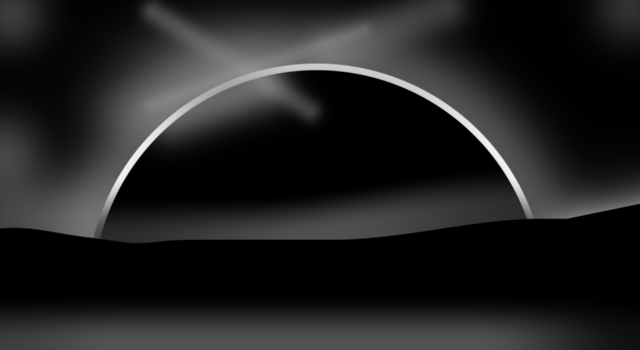
This background is drawn by a WebGL 2 fragment shader. Its source:

```glsl
#version 300 es
precision highp float;
// A pale arch rises behind a dark, rolling horizon under a misty grey sky.
// The mist is a sum of Gaussian glows and soft streaks, split by the arch;
// lengths are measured in canvas heights.
uniform vec2 u_resolution;
out vec4 fragColor;

float sq(float v) { return v * v; }

// Elliptical Gaussian glow
float glow(vec2 p, vec2 center, vec2 radius) {
    vec2 q = (p - center) / radius;
    return exp(-dot(q, q));
}

// Line segment with a Gaussian profile
float streak(vec2 p, vec2 a, vec2 b, float width) {
    vec2 ab = b - a;
    float t = clamp(dot(p - a, ab) / dot(ab, ab), 0.0, 1.0);
    return exp(-sq(length(p - a - ab * t) / width));
}

// Height of the rolling ground
float horizon(float x) {
    return 0.315 + 0.034 * exp(-sq((x - 0.04) / 0.17))
        - 0.010 * exp(-sq((x - 0.39) / 0.08))
        + 0.060 * smoothstep(0.95, 1.55, x)
        + 0.205 * max(x - 1.62, 0.0);
}

// Mist around the arch; rim is the distance outward from its edge
float outerMist(vec2 p, float rim, float altitude) {
    float mist = 0.38 * exp(-sq(rim / 0.12));
    mist += 0.30 * glow(p, vec2(0.63, 0.81), vec2(0.25, 0.13));
    mist += 0.24 * glow(p, vec2(0.42, 0.69), vec2(0.15, 0.09));
    mist += 0.24 * streak(p, vec2(0.95, 0.86), vec2(1.27, 0.98), 0.065);

    // Corner and side clouds
    mist += 0.25 * glow(p, vec2(0.03, 0.96), vec2(0.10));
    mist += 0.20 * glow(p, vec2(1.80, 0.98), vec2(0.10));
    mist += 0.28 * glow(p, vec2(0.01, 0.56), vec2(0.11));

    // Light pooled along the ground
    mist += 0.32 * glow(p, vec2(0.12, 0.37), vec2(0.28, 0.12));
    mist += 0.60 * exp(-max(altitude, 0.0) / 0.045) * smoothstep(1.50, 1.68, p.x);
    return mist;
}

// Mist seen through the arch
float innerMist(vec2 p) {
    float mist = 0.52 * streak(p, vec2(0.49, 0.68), vec2(0.74, 0.76), 0.075);
    float slope = 0.36 + 0.09 * smoothstep(0.7, 1.5, p.x);
    float low = 1.0 - smoothstep(slope - 0.04, slope + 0.08, p.y);
    return mist + 0.36 * low * (0.4 + 0.6 * exp(-sq((p.x - 0.92) / 0.40)));
}

void main() {
    vec2 p = gl_FragCoord.xy / u_resolution.y;
    p.x *= 1.8286 * u_resolution.y / u_resolution.x;
    float pixel = 1.0 / u_resolution.y;
    float ground = horizon(p.x);
    float rim = length(p - vec2(0.9045, 0.162)) - 0.647;

    // Sky on both sides of the arch
    float outside = smoothstep(-0.012, 0.012, rim);
    float sky = mix(innerMist(p), outerMist(p, rim, p.y - ground), outside);

    // Crossing light streaks
    sky += 0.28 * streak(p, vec2(0.437, 0.966), vec2(0.885, 0.685), 0.032)
        * (1.0 - 0.6 * glow(p, vec2(0.65, 0.80), vec2(0.15)));
    sky += 0.14 * streak(p, vec2(0.43, 0.70), vec2(1.04, 0.916), 0.022);
    sky = 0.75 * (1.0 - exp(-sky * 1.5));

    // Arch, brightest on its shoulders and fading at the feet
    float band = 1.0 - smoothstep(-pixel, pixel, abs(rim) - 0.0095);
    float shine = mix(0.30, 0.94, smoothstep(0.33, 0.50, p.y));
    shine -= 0.14 * smoothstep(0.58, 0.80, p.y);
    shine -= 0.16 * glow(p, vec2(0.61, 0.75), vec2(0.16));
    float grey = mix(sky, shine - 4.0 * max(-rim, 0.0), band);

    // Ground with a faint glow at the bottom
    float floorGlow = 0.32 * (1.0 - smoothstep(0.02, 0.16, p.y));
    floorGlow *= 1.0 - 0.8 * smoothstep(1.35, 1.82, p.x);
    floorGlow *= 0.75 + 0.25 * smoothstep(0.0, 0.35, p.x);
    grey = mix(floorGlow, grey, smoothstep(-pixel, pixel, p.y - ground));

    fragColor = vec4(vec3(clamp(grey, 0.0, 1.0)), 1.0);
}
```
